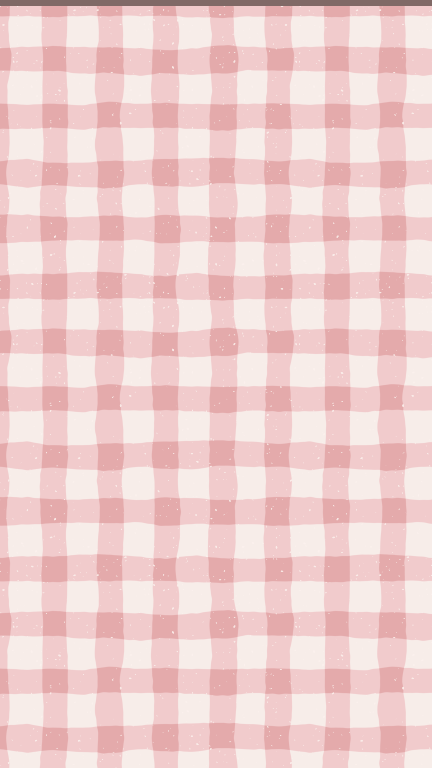
This pattern is drawn by a Shadertoy shader. Its source:

```glsl
float hash(vec2 p) {
    vec3 q = fract(vec3(p.xyx) * 0.1031);
    q += dot(q, q.yzx + 33.33);
    return fract((q.x + q.y) * q.z);
}

// Smooth 1D noise in -1..1 that loops after `period` lattice steps
float loopNoise(float t, float period, float seed) {
    float i = floor(t), f = fract(t);
    float a = hash(vec2(mod(i, period), seed));
    float b = hash(vec2(mod(i + 1.0, period), seed));
    return mix(a, b, f * f * (3.0 - 2.0 * f)) * 2.0 - 1.0;
}

// Hand-cut edge: slow drift plus a fine rough grain
float edgeWobble(float along, float seed) {
    return 0.035 * loopNoise(along * 2.0, 10.0, seed)
         + 0.007 * loopNoise(along * 9.0, 45.0, seed + 3.7);
}

// Coverage of stripes centred on integers of `across`; they differ in groups of five
float stripes(float across, float along, float halfWidth, float seed, float px) {
    float id = floor(across + 0.5);
    float key = mod(id, 5.0) * 7.0 + seed;
    float d = across - id - 0.03 * loopNoise(along, 5.0, key);
    float low = d + halfWidth + edgeWobble(along, key + 1.3);
    float high = halfWidth + edgeWobble(along, key + 2.6) - d;
    return smoothstep(-px, px, min(low, high));
}

// Small tilted flecks scattered on a jittered grid
float flecks(vec2 g, float density, float px) {
    vec2 q = g * density;
    vec2 id = mod(floor(q), 5.0 * density);
    vec2 jitter = vec2(hash(id + 11.0), hash(id + 47.0));
    vec2 d = fract(q) - mix(vec2(0.32), vec2(0.68), jitter);
    float angle = 6.283 * hash(id + 83.0);
    d = mat2(cos(angle), sin(angle), -sin(angle), cos(angle)) * d;
    float size = mix(0.12, 0.3, pow(hash(id + 131.0), 2.0));
    float dist = length(d * vec2(1.0, 1.5)) - size;
    float patchiness = 0.5 + 0.5 * loopNoise(g.x * 2.0, 10.0, 5.0) * loopNoise(g.y * 2.0, 10.0, 9.0);
    float present = step(hash(id + 177.0), 0.13 * patchiness);
    float soft = px * density;
    return present * (1.0 - smoothstep(-soft, soft, dist));
}

void mainImage(out vec4 fragColor, in vec2 fragCoord) {
    // Distance from the top left, in canvas widths, then in checks
    vec2 p = vec2(fragCoord.x, iResolution.y - fragCoord.y) / iResolution.x;
    vec2 g = p * 7.646 - vec2(0.938, 1.062);
    float px = 7.646 / iResolution.x;

    // Woven bands: cream ground, pink bands, deeper crossings
    float warp = stripes(g.x, g.y, 0.229, 2.0, px * 0.7);
    float weft = stripes(g.y, g.x, 0.224, 61.0, px * 0.7);
    vec3 color = mix(vec3(0.969, 0.929, 0.914), vec3(0.945, 0.796, 0.800), max(warp, weft));
    color = mix(color, vec3(0.894, 0.667, 0.671), warp * weft);

    // Pale worn flecks
    float wear = max(flecks(g, 12.0, px * 0.6), 0.7 * flecks(g + 0.37, 17.0, px * 0.6));
    color = mix(color, vec3(0.985, 0.945, 0.930), 0.85 * wear);

    // Brown strip along the top
    float strip = 1.0 - smoothstep(-0.5, 0.5, (p.y - 0.0139) * iResolution.x);
    color = mix(color, vec3(0.50, 0.41, 0.40), strip);

    fragColor = vec4(color, 1.0);
}
```
